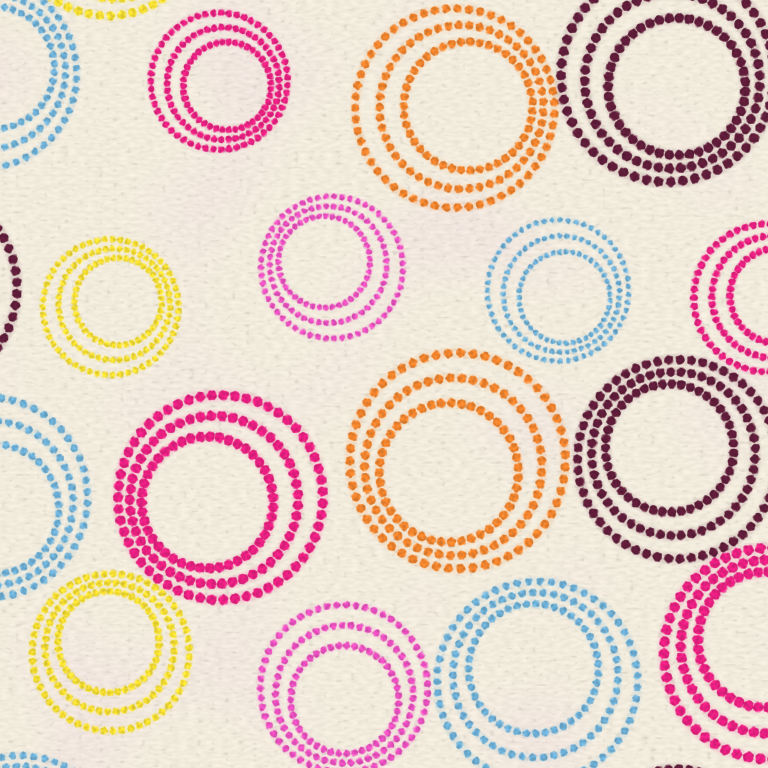
This pattern is drawn by a WebGL 2 fragment shader. Its source:

```glsl
#version 300 es
precision highp float;
// Scattered circles, each of three off-centre dotted rings, printed on woven cream cloth.

uniform vec2 u_resolution;
out vec4 fragColor;

const float TAU = 6.2831853;
const vec2 PITCH = vec2(0.285, 0.25);   // spacing of circle centres, row height
const float JITTER = 0.065;             // full spread of a centre in its cell
const float SEED = 23.0;
const float MAX_RADIUS = 0.178;
const float FILL = 1.0;                 // 1 lets neighbouring circles just touch
const float RING_STEP = 0.17;           // shrink per ring, relative to the circle
const float RING_SHIFT = 0.065;         // drift of the centre per ring
const float DOT_COUNT = 55.0;           // dots on the outer ring
const float DOT_COUNT_STEP = 6.0;
const float EDGE = 0.0016;              // half width of the soft ink edge
const float BLEED = 0.13;               // faint ink tint around the dots

const vec3 CLOTH = vec3(0.950, 0.925, 0.868);
const vec3 LILAC_STAIN = vec3(0.94, 0.87, 0.88);
const int INK_COUNT = 6;
// Yellow, orchid, blue, magenta, orange, plum
const vec3 INKS[INK_COUNT] = vec3[](
    vec3(0.95, 0.86, 0.16), vec3(0.91, 0.28, 0.74), vec3(0.40, 0.67, 0.83),
    vec3(0.90, 0.08, 0.48), vec3(0.93, 0.49, 0.14), vec3(0.34, 0.07, 0.19));
const float DOT_SIZES[INK_COUNT] = float[](0.045, 0.041, 0.037, 0.048, 0.041, 0.045);

vec3 hash3(vec2 cell) {
    vec3 q = fract((cell.xyx + SEED) * vec3(0.1031, 0.1030, 0.0973));
    q += dot(q, q.yxz + 33.33);
    return fract((q.xxy + q.yzz) * q.zyx);
}

float gradientDot(vec2 corner, vec2 offset) {
    float angle = TAU * hash3(corner).x;
    return dot(vec2(cos(angle), sin(angle)), offset);
}

float gradientNoise(vec2 p) {
    vec2 i = floor(p), f = fract(p);
    vec2 u = f * f * f * (f * (f * 6.0 - 15.0) + 10.0);
    vec2 e = vec2(1.0, 0.0);
    return mix(mix(gradientDot(i, f), gradientDot(i + e, f - e), u.x),
               mix(gradientDot(i + e.yx, f - e.yx), gradientDot(i + 1.0, f - 1.0), u.x), u.y);
}

// Staggered rows with a little jitter
vec2 circleCentre(vec2 cell) {
    vec2 stagger = vec2(0.5 * mod(cell.y, 2.0), 0.0);
    return (cell + 0.5 + stagger) * PITCH + (hash3(cell).xy - 0.5) * JITTER;
}

float circleWeight(vec2 cell) {
    return mix(0.55, 1.25, hash3(cell + 71.0).z);
}

// Shares the gap to each neighbour by weight, so circles do not collide
float circleRadius(vec2 cell, vec2 centre) {
    float weight = circleWeight(cell), radius = MAX_RADIUS;
    for (int y = -1; y <= 1; y++)
    for (int x = -2; x <= 2; x++) {
        if (x == 0 && y == 0) continue;
        vec2 other = cell + vec2(x, y);
        float gap = distance(centre, circleCentre(other));
        radius = min(radius, FILL * gap * weight / (weight + circleWeight(other)));
    }
    return radius;
}

// Returns dot coverage in x and the faint ring tint in y
vec2 dottedRings(vec2 p, float radius, float dotSize, float drift, float rough, float edge) {
    vec2 cover = vec2(0.0);
    vec2 direction = vec2(cos(drift), sin(drift));
    float dotRadius = dotSize * radius;
    for (int k = 0; k < 3; k++) {
        float ring = float(k);
        vec2 q = p - direction * RING_SHIFT * ring * radius;
        float ringRadius = radius * (1.0 - RING_STEP * ring) - dotRadius;
        float turn = atan(q.y, q.x) / TAU;
        float count = DOT_COUNT - DOT_COUNT_STEP * ring;
        float along = (fract(turn * count) - 0.5) * TAU / count * ringRadius;
        float across = length(q) - ringRadius;
        float d = length(vec2(along, across)) - dotRadius + rough;
        float tint = 1.0 - smoothstep(0.6 * dotRadius, 1.7 * dotRadius, abs(across));
        cover = max(cover, vec2(1.0 - smoothstep(-edge, edge, d), tint));
    }
    return cover;
}

vec3 wovenCloth(vec2 p) {
    float stain = smoothstep(0.05, 0.5, gradientNoise(p * 5.0 + 9.0));
    float threads = gradientNoise(p * vec2(90.0, 230.0));
    float flecks = smoothstep(0.2, 0.6, gradientNoise(p * vec2(110.0, 190.0) + 40.0));
    return mix(CLOTH, LILAC_STAIN, 0.4 * stain) + 0.045 * threads - 0.06 * flecks;
}

void main() {
    float canvas = min(u_resolution.x, u_resolution.y);
    vec2 p = gl_FragCoord.xy / canvas;
    float edge = max(EDGE, 0.75 / canvas);
    float grain = gradientNoise(p * 210.0);
    vec3 color = wovenCloth(p);

    // Circles near this point
    vec2 home = floor(p / PITCH);
    for (int y = -1; y <= 1; y++)
    for (int x = -2; x <= 2; x++) {
        vec2 cell = home + vec2(x, y);
        vec2 centre = circleCentre(cell);
        if (distance(p, centre) > MAX_RADIUS + 0.02) continue;
        float radius = circleRadius(cell, centre);
        int ink = int(mod(cell.x + 3.0 * cell.y, float(INK_COUNT)));
        float drift = TAU * hash3(cell + 17.0).y;
        vec2 cover = dottedRings(p - centre, radius, DOT_SIZES[ink], drift, 0.0018 * grain, edge);
        vec3 inkColor = INKS[ink] * (1.0 + 0.22 * grain);
        color = mix(color, inkColor, max(0.95 * cover.x, BLEED * cover.y));
    }
    fragColor = vec4(clamp(color, 0.0, 1.0), 1.0);
}
```
